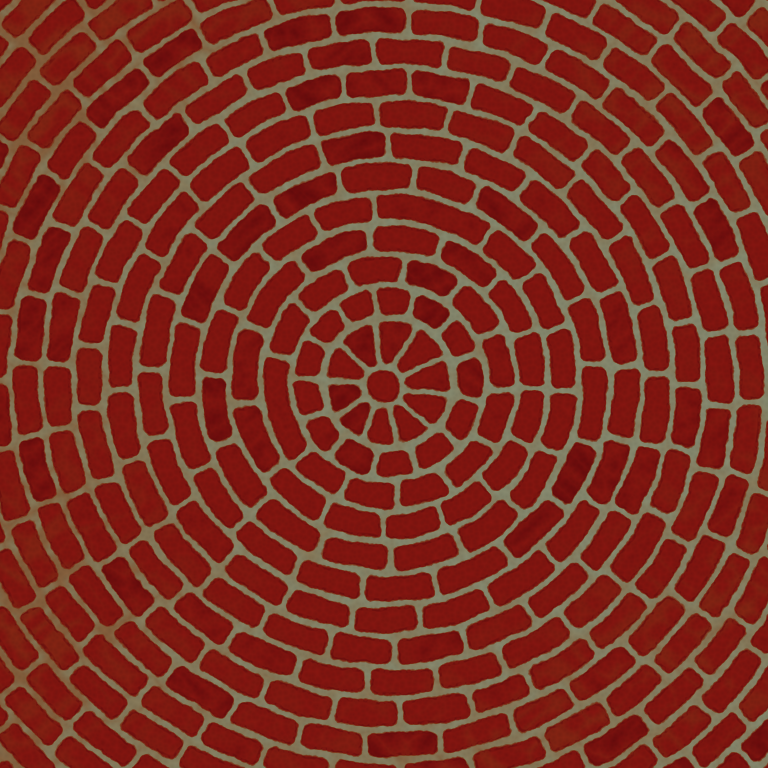
Give the GLSL for this texture, as a Shadertoy shader.

```glsl
const float TAU = 6.2831853;

float hash(vec2 p) {
    return fract(sin(dot(p, vec2(127.1, 311.7))) * 43758.55);
}

// Distance to the nearest scattered cell point
float cellular(vec2 p) {
    vec2 cell = floor(p);
    float nearest = 2.0;
    for (int y = -1; y <= 1; y++)
    for (int x = -1; x <= 1; x++) {
        vec2 c = cell + vec2(x, y);
        vec2 seed = c + vec2(hash(c), hash(c + 37.0));
        nearest = min(nearest, length(p - seed));
    }
    return nearest;
}

// Layered sines that make the hand-laid edges uneven
vec2 wobble(vec2 p) {
    return 0.0012 * sin(p.yx * 61.0 + vec2(0.7, 2.1) + 2.0 * sin(p * 37.0))
         + 0.0006 * sin(p.yx * 173.0 + 3.0 * sin(p * 119.0));
}

float smoothMax(float a, float b, float k) {
    float h = max(k - abs(a - b), 0.0) / k;
    return max(a, b) + h * h * k * 0.25;
}

float roundedBox(vec2 p, vec2 halfSize, float radius) {
    vec2 q = abs(p) - halfSize + radius;
    return length(max(q, 0.0)) + min(max(q.x, q.y), 0.0) - radius;
}

// Clockwise position in units of bricks; plan holds the brick count,
// first joint, uneven spacing and its direction, in degrees
float brickTurn(vec2 p, vec4 plan) {
    float angle = atan(p.y, p.x);
    float uneven = plan.z * cos(angle - radians(plan.w));
    return fract((radians(plan.y + uneven) - angle) / TAU) * plan.x;
}

vec4 ringPlan(float ring) {
    vec4 innerRings[10] = vec4[10](
        vec4(13, 97, 4.4, 45), vec4(13, 109, 2, 140), vec4(14, 105, 10, -120),
        vec4(17, 98, 6, -30), vec4(18, 84, 0, 0), vec4(21, 90, 0, 0),
        vec4(24, 92, 0, 0), vec4(28, 86, 3.5, 0), vec4(30, 92, 0, 0),
        vec4(32, 87, 0, 0));
    if (ring <= 10.0) return innerRings[int(ring) - 1];
    return vec4(3.0 * ring + 2.0, 360.0 * hash(vec2(ring, 5.0)), 0, 0);
}

float jointAt(float k, float ring, float count) {
    float spread = ring < 5.0 ? 0.03 : 0.12;
    return k + spread * (hash(vec2(mod(k, count), ring)) - 0.5);
}

// Signed distance to a ring brick; id names the brick
float ringBrick(vec2 p, float ring, out vec2 id) {
    vec4 plan = ringPlan(ring);
    float count = plan.x;
    float turn = brickTurn(p, plan);
    float k = floor(turn);
    k += step(jointAt(k + 1.0, ring, count), turn)
       - step(turn, jointAt(k, ring, count));

    // Two rings hold one double-length brick
    float omitted = ring == 2.0 ? 10.0 : ring == 4.0 ? 1.0 : -1.0;
    float first = k == omitted ? k - 1.0 : k;
    float last = k + 1.0 == omitted ? k + 2.0 : k + 1.0;
    id = vec2(mod(first, count), ring);

    float a = jointAt(first, ring, count), b = jointAt(last, ring, count);
    float arc = TAU / count * length(p);
    vec2 local = vec2((turn - 0.5 * (a + b)) * arc,
                      length(p) - 0.0658 - 0.0406 * ring);
    local.y += 0.05 * (hash(id + 21.0) - 0.5) * local.x;
    vec2 halfSize = vec2(0.5 * (b - a) * arc - 0.0039,
                         0.0162 + 0.0016 * (hash(id + 9.0) - 0.5));
    return roundedBox(local, halfSize, 0.0085);
}

// Round hub with ten wedges around it
float rosette(vec2 fromHub, float ringRadius, out vec2 id) {
    float r = length(fromHub);
    float turn = brickTurn(fromHub, vec4(10, 101, 5, -110));
    float hub = r - 0.0222;
    float spoke = 0.0037 - r * sin((0.5 - abs(fract(turn) - 0.5)) * TAU / 10.0);
    float wedge = smoothMax(spoke, max(ringRadius - 0.080, 0.029 - r), 0.008);
    id = hub < wedge ? vec2(20.0, 0.0) : vec2(floor(turn), 0.0);
    return min(hub, wedge);
}

void mainImage(out vec4 fragColor, in vec2 fragCoord) {
    vec2 uv = fragCoord / iResolution.xy;
    vec2 q = uv + wobble(uv);
    vec2 p = q - vec2(0.506, 0.502);
    float r = length(p);
    float ring = floor((r - 0.0658) / 0.0406 + 0.5);

    vec2 id;
    float d;
    if (ring < 1.0) d = rosette(q - vec2(0.4987, 0.4974), r, id);
    else d = ringBrick(p, ring, id);

    // Surface grain and broad weathering
    float grain = cellular(uv * 150.0);
    float blotch = cellular(uv * vec2(31.0, 37.0) + 0.6 * sin(uv.yx * 50.0));
    float weather = smoothstep(0.15, 0.6, r) * (0.65 + 0.35 * sin(uv.y * 9.0 - uv.x * 7.0));
    d += 0.0016 * (grain - 0.5);

    // Fired clay, from dark red to rusty orange, with shaded edges
    float tone = hash(id + 3.0);
    vec3 clay = mix(vec3(0.40, 0.04, 0.045), vec3(0.50, 0.08, 0.06),
                    smoothstep(-0.1, 0.5, tone + 0.5 * blotch));
    clay = mix(clay, vec3(0.50, 0.18, 0.08),
               weather * smoothstep(0.55, 1.15, blotch + 0.5 * tone) * 0.6);
    float shade = smoothstep(-0.005, -0.002, d) * smoothstep(0.2, 0.7, grain);
    clay = mix(clay, vec3(0.38, 0.045, 0.045), 0.7 * shade);
    clay *= 0.95 + 0.1 * grain;

    // Pale mortar, stained towards the left and the rim
    float stain = clamp(0.15 + 0.6 * blotch + 0.5 * weather - 0.5 * uv.x, 0.0, 1.0);
    vec3 mortar = mix(vec3(0.51, 0.52, 0.42), vec3(0.51, 0.46, 0.34), 2.0 * min(stain, 0.5));
    mortar = mix(mortar, vec3(0.50, 0.36, 0.23), smoothstep(0.5, 0.95, stain));
    mortar *= 0.97 + 0.07 * grain;

    // Rust-coloured rim between clay and mortar
    float blur = max(0.0009, 0.6 / iResolution.y);
    vec3 color = mix(clay, vec3(0.49, 0.22, 0.11), smoothstep(-1.5 * blur, 0.0, d));
    color = mix(color, mortar, smoothstep(-0.5 * blur, 1.5 * blur, d));
    fragColor = vec4(color, 1.0);
}
```
